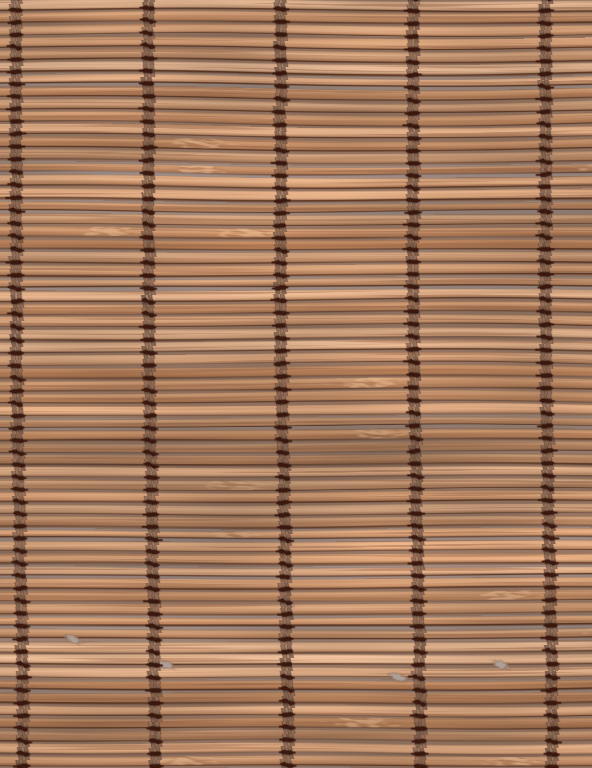
Give the GLSL for this texture, as a Shadertoy shader.

```glsl
float hash(vec2 p) {
    p = fract(p * vec2(0.1031, 0.1137) + 0.37);
    p += dot(p, p.yx + 33.33);
    return fract((p.x + p.y) * p.x * 7.31);
}

vec2 gradientAt(vec2 cell) {
    float angle = 6.2832 * hash(cell);
    return vec2(cos(angle), sin(angle));
}

float gradientNoise(vec2 p) {
    vec2 i = floor(p), f = p - i, u = f * f * f * (f * (f * 6.0 - 15.0) + 10.0);
    vec2 e = vec2(1.0, 0.0);
    float low = mix(dot(gradientAt(i), f), dot(gradientAt(i + e), f - e), u.x);
    float high = mix(dot(gradientAt(i + e.yx), f - e.yx), dot(gradientAt(i + 1.0), f - 1.0), u.x);
    return 1.4 * mix(low, high, u.y);
}

float inside(float d, float blur) {
    return 1.0 - smoothstep(-blur, blur, d);
}

// One slat per row, with the shaded gap beneath it
vec3 slats(vec2 p, float y, float blur) {
    float row = floor(y), f = y - row;
    float tone = hash(vec2(row, 3.0)), warmth = hash(vec2(row, 11.0));
    float narrow = smoothstep(0.70, 0.90, hash(vec2(row, 23.0)));
    float tilt = (hash(vec2(row, 37.0)) - 0.5) * (p.x - 0.385);
    float center = 0.60 + 0.16 * tilt + 0.09 * gradientNoise(vec2(p.x * 2.0, row * 7.37));
    float halfHeight = 0.355 - 0.08 * narrow + 0.07 * gradientNoise(vec2(p.x * 2.5, row * 5.71 + 40.0));
    float h = (f - center) / halfHeight;

    // Grey backing, with a thin contact line that comes and goes
    vec3 gap = mix(vec3(0.56, 0.44, 0.37), vec3(0.58, 0.51, 0.48), narrow);
    float below = center - halfHeight - f;
    float reach = 0.10 + 0.16 * hash(vec2(row, 43.0));
    float shadow = smoothstep(-0.08, 0.02, below) * (1.0 - smoothstep(0.02, reach, below));
    shadow *= clamp(0.45 + 0.6 * hash(vec2(row, 47.0)) + 0.6 * gradientNoise(vec2(p.x * 3.0, row * 3.3 + 70.0)), 0.0, 1.0);
    gap = mix(gap, vec3(0.32, 0.18, 0.11), shadow);

    // Rounded profile, pale above and tan below
    float light = smoothstep(-0.8, 0.4, h + 1.3 * (tone - 0.5));
    vec3 wood = mix(vec3(0.725, 0.535, 0.395), vec3(0.83, 0.65, 0.505), light);
    wood *= mix(vec3(0.90, 0.87, 0.84), vec3(1.04, 1.05, 1.07), tone);
    wood *= mix(vec3(1.01, 0.97, 0.93), vec3(0.99, 1.01, 1.03), warmth);
    wood *= 1.0 - 0.16 * pow(abs(h), 4.0);

    // Long grain lines along the slat
    float grain = gradientNoise(vec2(p.x * 3.5, y * 3.5 + row * 13.0));
    float fiber = gradientNoise(vec2(p.x * 5.0, y * 8.0 + row * 5.0));
    wood *= 1.0 + vec3(0.07, 0.09, 0.11) * grain + 0.05 * fiber;
    float streak = smoothstep(0.2, 0.5, gradientNoise(vec2(p.x * 2.5 + 9.0, y * 4.3 + row * 3.0)));
    wood = mix(wood, vec3(0.58, 0.39, 0.28), 0.45 * streak);

    // Torn pale patches, most common in the second bay
    float bayX = (p.x - 0.025) / 0.1723, bay = floor(bayX);
    float chance = abs(bay - 1.0) < 0.5 ? 0.17 : 0.02;
    float torn = step(hash(vec2(row + 7.0, bay + 51.0)), chance);
    float along = abs(bayX - bay - mix(0.25, 0.75, hash(vec2(row, bay + 80.0))));
    float ragged = along - 0.19 + 0.22 * gradientNoise(vec2(p.x * 60.0, y * 4.0));
    torn *= inside(ragged + 0.12 * abs(h), 0.10);
    float splinter = gradientNoise(vec2(p.x * 45.0 + y * 1.5, y * 4.0));
    wood = mix(wood, mix(vec3(0.66, 0.46, 0.32), vec3(0.87, 0.70, 0.54), smoothstep(-0.5, 0.1, splinter)), 0.55 * torn);

    return mix(gap, wood, inside(abs(f - center) - halfHeight, blur));
}

void mainImage(out vec4 fragColor, in vec2 fragCoord) {
    vec2 p = fragCoord / iResolution.y;
    float pixel = 1.0 / iResolution.y;
    float y = p.y * 61.0 + 0.35 * gradientNoise(vec2(p.x * 2.0, p.y * 3.0));
    float blur = max(61.0 * pixel * 0.7, 0.085);
    vec3 color = slats(p, y, blur);

    // Broad unevenness, mostly between groups of slats
    color *= 1.0 + 0.09 * gradientNoise(vec2(p.x * 1.5, p.y * 9.0)) + 0.07 * gradientNoise(vec2(p.x * 5.0 + 7.0, p.y * 20.0));

    // Broken nodes near the bottom
    for (int i = 0; i < 5; i++) {
        float k = float(i);
        vec2 spot = vec2(0.08 + 0.135 * k + 0.05 * hash(vec2(k, 4.0)),
                         (floor(4.0 + 10.0 * hash(vec2(k, 19.0))) + 0.2) / 61.0);
        vec2 q = p - spot;
        q.y += 0.25 * q.x;
        float d = length(q * vec2(0.45, 1.0)) - 0.0042 + 0.0018 * gradientNoise(p * 200.0);
        color = mix(color, vec3(0.48, 0.32, 0.22), 0.5 * inside(d - 0.001, 0.002));
        color = mix(color, vec3(0.68, 0.62, 0.59), inside(d, 0.002));
    }

    // Five thread columns drifting right toward the bottom
    float x = p.x - 0.021 - 0.009 * (1.0 - smoothstep(0.0, 0.65, p.y));
    x += 0.0016 * gradientNoise(vec2(y * 0.45, floor(x / 0.1723 + 0.5) * 9.0));
    float column = floor(x / 0.1723 + 0.5);
    float q = x - column * 0.1723;
    float row = floor(y + 0.33), f = y + 0.33 - row - 0.5;
    float soft = max(pixel * 0.7, 0.0011);

    // Paired strands over each slat, bulging and darkening toward the stitches
    float lean = q + 0.003 * f + 0.0025 * (hash(vec2(row, column + 30.0)) - 0.5);
    float strand = abs(abs(lean) - 0.0042);
    vec3 thread = vec3(0.53, 0.40, 0.33) * (0.9 + 0.2 * hash(vec2(row + step(0.0, lean) * 70.0, column)));
    thread = mix(thread, vec3(0.36, 0.23, 0.17), smoothstep(0.0012, 0.0036, strand));
    thread *= 1.0 - 0.30 * inside(abs(f) - 0.20, 0.14);
    color *= 1.0 - 0.25 * inside(abs(lean) - 0.0072, 0.002);
    color = mix(color, thread, 0.92 * inside(strand - 0.0027, soft));

    // Dark stitches crossing the gaps, stepped between the two strands
    float stitchWidth = 0.0085 + 0.003 * hash(vec2(row, column + 60.0));
    float shift = 0.005 * (hash(vec2(row, column + 90.0)) - 0.65);
    float stagger = 0.30 * (hash(vec2(row, column + 120.0)) - 0.3);
    float level = f + stagger * (smoothstep(-0.002, 0.002, lean) - 0.5);
    float thickness = 0.08 + 0.09 * inside(abs(q) - 0.0065, 0.002);
    float stitch = inside(abs(level) - thickness, blur) * inside(abs(q - shift) - stitchWidth, soft * 1.5);
    color = mix(color, vec3(0.22, 0.085, 0.045), 0.95 * stitch);

    fragColor = vec4(clamp(color, 0.0, 1.0), 1.0);
}
```
